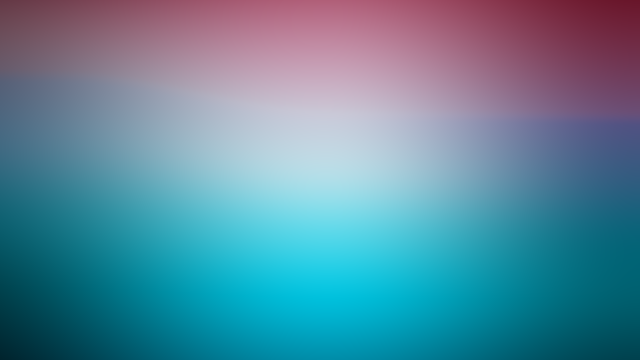
Reproduce this background procedurally as a WebGL 1 fragment shader.

```glsl
precision highp float;

// Soft blurred horizon: a rose sky melts through pale lilac into a cyan glow.
// Three vertical colour ramps (left, centre, right) are blended across the
// canvas, and a gently sloping crease separates the sky from the water.

uniform vec2 u_resolution;

const float GLOW_X = 0.51;          // brightest column
const float CREASE_SOFTNESS = 0.022;

// Height of the crease at horizontal position x.
float creaseHeight(float x) {
  return 0.79 - 0.095 * smoothstep(0.1, 0.52, x) - 0.025 * x;
}

// Catmull-Rom weight of a stop at distance d.
float splineWeight(float d) {
  d = abs(d);
  float inner = 1.0 + d * d * (1.5 * d - 2.5);
  float outer = 2.0 + d * (-4.0 + d * (2.5 - 0.5 * d));
  return d < 1.0 ? inner : (d < 2.0 ? outer : 0.0);
}

// Smooth curve through three evenly spaced colours.
vec3 skyRamp(vec3 low, vec3 middle, vec3 high, float t) {
  vec3 control = 2.0 * middle - 0.5 * (low + high);
  return mix(mix(low, control, t), mix(control, high, t), t);
}

// Smooth curve through five evenly spaced colours, extended past both ends.
vec3 waterRamp(vec3 a, vec3 b, vec3 c, vec3 d, vec3 e, float t) {
  float s = 4.0 * t;
  return (2.0 * a - b) * splineWeight(s + 1.0)
       + a * splineWeight(s)
       + b * splineWeight(s - 1.0)
       + c * splineWeight(s - 2.0)
       + d * splineWeight(s - 3.0)
       + e * splineWeight(s - 4.0)
       + (2.0 * e - d) * splineWeight(s - 5.0);
}

// Share of the central ramp, falling to zero at either side.
float glowShare(float x) {
  float left = clamp(x / GLOW_X, 0.0, 1.0);
  float right = clamp((1.0 - x) / (1.0 - GLOW_X), 0.0, 1.0);
  float leftShare = mix(smoothstep(0.0, 1.0, left), left * (2.0 - left), 0.4);
  return x < GLOW_X ? leftShare : smoothstep(0.0, 1.0, right);
}

// Blend the nearer side colour with the central one.
vec3 acrossCanvas(vec3 left, vec3 centre, vec3 right, float x) {
  return mix(x < GLOW_X ? left : right, centre, glowShare(x));
}

vec3 skyColour(float x, float t) {
  vec3 left = skyRamp(vec3(0.39, 0.36, 0.43), vec3(0.42, 0.31, 0.36),
                      vec3(0.39, 0.22, 0.27), t);
  vec3 centre = skyRamp(vec3(0.79, 0.785, 0.84), vec3(0.77, 0.59, 0.68),
                        vec3(0.69, 0.37, 0.47), t);
  vec3 right = skyRamp(vec3(0.41, 0.32, 0.48), vec3(0.44, 0.20, 0.31),
                       vec3(0.41, 0.085, 0.165), t);
  return acrossCanvas(left, centre, right, x);
}

vec3 waterColour(float x, float t) {
  vec3 left = waterRamp(vec3(0.345, 0.37, 0.46), vec3(0.255, 0.415, 0.51),
                        vec3(0.06, 0.38, 0.445), vec3(0.0, 0.26, 0.305),
                        vec3(0.0, 0.137, 0.176), t);
  vec3 centre = waterRamp(vec3(0.79, 0.79, 0.85), vec3(0.705, 0.87, 0.91),
                          vec3(0.333, 0.843, 0.914), vec3(0.0, 0.753, 0.863),
                          vec3(0.0, 0.55, 0.66), t);
  vec3 right = waterRamp(vec3(0.33, 0.315, 0.51), vec3(0.195, 0.36, 0.50),
                         vec3(0.025, 0.39, 0.47), vec3(0.0, 0.37, 0.43),
                         vec3(0.0, 0.255, 0.305), t);
  return acrossCanvas(left, centre, right, x);
}

void main() {
  vec2 uv = gl_FragCoord.xy / u_resolution;
  float crease = creaseHeight(uv.x);

  // Each region has its own coordinate measured from the crease.
  float skyDepth = clamp((uv.y - crease) / (1.0 - crease), 0.0, 1.0);
  float waterDepth = clamp((crease - uv.y) / crease, 0.0, 1.0);

  float skyShare = smoothstep(-CREASE_SOFTNESS, CREASE_SOFTNESS, uv.y - crease);
  vec3 colour = mix(waterColour(uv.x, waterDepth),
                    skyColour(uv.x, skyDepth), skyShare);
  gl_FragColor = vec4(clamp(colour, 0.0, 1.0), 1.0);
}
```
